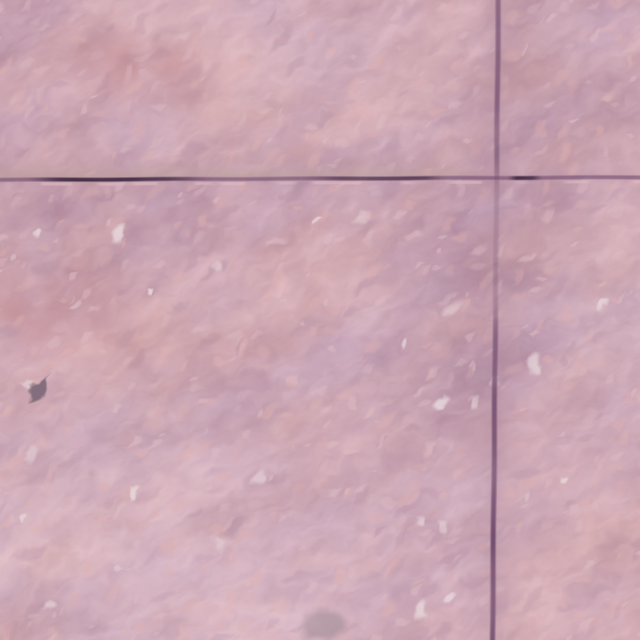
Give the GLSL for this texture, as a three.js fragment shader.

```glsl
// Rosy stone paving: large slabs with thin worn joints, slanted grain, pale flakes and chips.
varying vec2 vUv;
#define SLAB 1.0             // slab pitch
#define JOINT vec2(0.774, 0.721)
#define JOINT_WIDTH vec2(0.0064, 0.0050)
#define GRAIN_ANGLE 0.50
#define GRAIN_AMOUNT 0.075
#define MOTTLE_AMOUNT 0.20
#define FLAKE_SCALE 25.0
#define CHIP_SCALE 21.0
#define CHIP_CHANCE 0.10

const vec3 ROSE = vec3(0.805, 0.656, 0.700);
const vec3 PALE = vec3(0.865, 0.735, 0.765);
const vec3 MAUVE = vec3(0.690, 0.545, 0.625);
const vec3 SALMON = vec3(0.875, 0.695, 0.695);
const vec3 RUST = vec3(0.745, 0.515, 0.535);
const vec3 CHIP = vec3(0.905, 0.840, 0.855);
const vec3 GREY = vec3(0.650, 0.570, 0.610);
const vec3 SAND = vec3(0.750, 0.640, 0.610);
const vec3 PURPLE = vec3(0.440, 0.295, 0.425);
const vec3 INK = vec3(0.240, 0.160, 0.250);

float hash(vec2 p) {
  vec3 q = fract(vec3(p.xyx) * 0.1031);
  q += dot(q, q.yzx + 33.33);
  return fract((q.x + q.y) * q.z);
}
// Coordinates along and across an axis raised by angle a
mat2 turn(float a) { return mat2(cos(a), -sin(a), sin(a), cos(a)); }

float noise(vec2 p) {
  vec2 i = floor(p), f = fract(p);
  f = f * f * (3.0 - 2.0 * f);
  return mix(mix(hash(i), hash(i + vec2(1.0, 0.0)), f.x),
             mix(hash(i + vec2(0.0, 1.0)), hash(i + 1.0), f.x), f.y);
}
float fbm(vec2 p) {
  return (4.0 * noise(p) + 2.0 * noise(p * 2.03 + 17.3) + noise(p * 4.12 + 52.4)) / 7.0;
}
// Cellular scatter of slanted slivers
float flakes(vec2 p, float chance, float stretch, float seed) {
  float mask = 0.0;
  for (int j = -1; j <= 1; j++) {
    for (int i = -1; i <= 1; i++) {
      vec2 id = floor(p) + vec2(float(i), float(j));
      vec2 key = id + seed + 50.0;
      vec2 centre = id + vec2(hash(key + 3.1), hash(key + 7.7));
      vec2 q = turn(GRAIN_ANGLE + 0.9 * (hash(key + 11.9) - 0.4)) * (p - centre);
      float size = mix(0.14, 0.36, hash(key + 19.3));
      q = abs(vec2(q.x - 0.4 * q.y, q.y)) / (size * vec2(stretch, 0.75));
      float d = mix(length(q), q.x + q.y, 0.4);
      float shown = step(hash(key), chance) * mix(0.3, 1.0, hash(key + 23.7));
      mask = max(mask, shown * (1.0 - smoothstep(0.4, 1.2, d)));
    }
  }
  return mask;
}
float blob(vec2 p, vec2 centre, vec2 radius) {
  vec2 q = (p - centre) / radius;
  return exp(-dot(q, q));
}
float band(float d, float width) { return 1.0 - smoothstep(width * 0.2, width, abs(d)); }

void main() {
  vec2 p = vUv;
  vec2 warp = vec2(fbm(p * 36.0), fbm(p * 36.0 + 40.0)) - 0.5;
  vec2 grain = turn(GRAIN_ANGLE) * p + 0.025 * warp + 5.0;

  // Straight joints with a slight lean; d is the signed distance to the nearest
  vec2 lean = vec2(0.009, 0.004) * (p.yx - 0.5);
  vec2 rel = (p - JOINT - lean - 0.0004 * sin(p.yx * 29.0)) / SLAB;
  vec2 d = (rel - floor(rel + 0.5)) * SLAB;

  // Stone body: broad mottling in tone and hue, stains and directional grain
  float broad = 0.5 * fbm(grain * vec2(4.0, 6.0)) + 0.5 * fbm(grain * vec2(12.0, 20.0) + 8.0) - 0.5;
  float hue = fbm(grain * vec2(7.0, 13.0) + 30.0) - 0.5;
  float fine = 0.5 * fbm(grain * vec2(18.0, 44.0)) + 0.5 * fbm(grain * vec2(45.0, 85.0)) - 0.5;
  vec3 colour = mix(ROSE, PALE, 0.50 * blob(p, vec2(0.18, 0.14), vec2(0.38, 0.27)));
  colour = mix(colour, MAUVE, 0.42 * blob(p, vec2(0.74, 0.40), vec2(0.16, 0.30)));
  colour = mix(colour, MAUVE, 0.45 * blob(p, vec2(0.08, 0.62), vec2(0.24, 0.10)));
  colour = mix(colour, MAUVE, 0.28 * blob(p, vec2(0.86, 0.85), vec2(0.14, 0.16)));
  colour = mix(colour, PALE, 0.45 * blob(p, vec2(0.93, 0.52), vec2(0.10, 0.13)));
  colour = mix(colour, PALE, 0.32 * blob(p, vec2(0.50, 0.90), vec2(0.28, 0.13)));
  colour += MOTTLE_AMOUNT * broad * vec3(1.0, 1.1, 0.95);
  colour += 0.08 * hue * vec3(0.6, 0.2, -0.7);
  colour += GRAIN_AMOUNT * fine * vec3(1.4, 1.6, 1.4);
  float rust = blob(p, vec2(0.06, 0.52), vec2(0.12, 0.07)) + blob(p, vec2(0.22, 0.90), vec2(0.09, 0.05));
  colour = mix(colour, RUST, 0.55 * rust * smoothstep(0.15, 0.7, fbm(p * 17.0)));

  // Flakes and chips, from soft tints to bright and dark fragments
  vec2 q = p + 0.022 * warp;
  colour = mix(colour, SALMON, 0.50 * flakes(q * FLAKE_SCALE, 0.60, 1.5, 0.0));
  colour = mix(colour, MAUVE, 0.36 * flakes(q * FLAKE_SCALE * 0.8, 0.50, 1.9, 31.0));
  colour = mix(colour, PALE, 0.60 * flakes(q * FLAKE_SCALE * 1.3, 0.45, 1.6, 67.0));
  float chips = flakes(q * CHIP_SCALE, CHIP_CHANCE, 1.1, 93.0);
  colour = mix(colour, CHIP, 0.9 * chips * (1.0 - smoothstep(0.66, 0.72, p.y)));
  float spot = length((q - vec2(0.505, 0.022)) / vec2(0.038, 0.026));
  colour = mix(colour, GREY, 0.65 * (1.0 - smoothstep(0.6, 1.2, spot)));
  vec2 shard = abs(turn(0.85) * (q - vec2(0.063, 0.391))) / vec2(0.029, 0.016);
  colour = mix(colour, mix(GREY, INK, 0.4), 0.9 * (1.0 - smoothstep(0.6, 1.1, shard.x + shard.y)));

  // Worn slab edges: sandy lip above, mauve shade beside the joints
  float lip = exp(-abs(d.y - 0.006) / 0.010) * smoothstep(-0.004, 0.004, d.y);
  colour = mix(colour, SAND, 0.60 * lip * (1.0 - smoothstep(0.65, 0.80, p.x)));
  colour = mix(colour, MAUVE, 0.38 * exp(-abs(d.x) / 0.018) + 0.18 * exp(-abs(d.y) / 0.014));
  colour = mix(colour, PALE, 0.6 * band(d.y + 0.007, 0.004) * smoothstep(0.5, 0.7, noise(p.xx * 22.0)));

  // Joints: the dark filling breaks up along their length
  float fillX = smoothstep(0.03, 0.10, p.x) * (1.0 - smoothstep(0.24, 0.34, p.x));
  fillX += 0.7 * smoothstep(0.47, 0.54, p.x) * (1.0 - smoothstep(0.66, 0.70, p.x));
  fillX += smoothstep(0.79, 0.81, p.x) * (1.0 - smoothstep(0.83, 0.85, p.x));
  fillX *= mix(0.75, 1.0, noise(vec2(p.x * 25.0, 4.0)));
  float fillY = 0.88 - 0.60 * smoothstep(0.47, 0.53, p.y) + 0.42 * smoothstep(0.70, 0.78, p.y);
  fillY *= mix(0.7, 1.1, noise(vec2(p.y * 19.0, 9.0)));
  colour = mix(colour, PURPLE, band(d.x, JOINT_WIDTH.x) * fillY);
  float fill = band(d.y, JOINT_WIDTH.y) * mix(0.60, 0.95, fillX);
  gl_FragColor = vec4(clamp(mix(colour, mix(PURPLE, INK, fillX), fill), 0.0, 1.0), 1.0);
}
```
